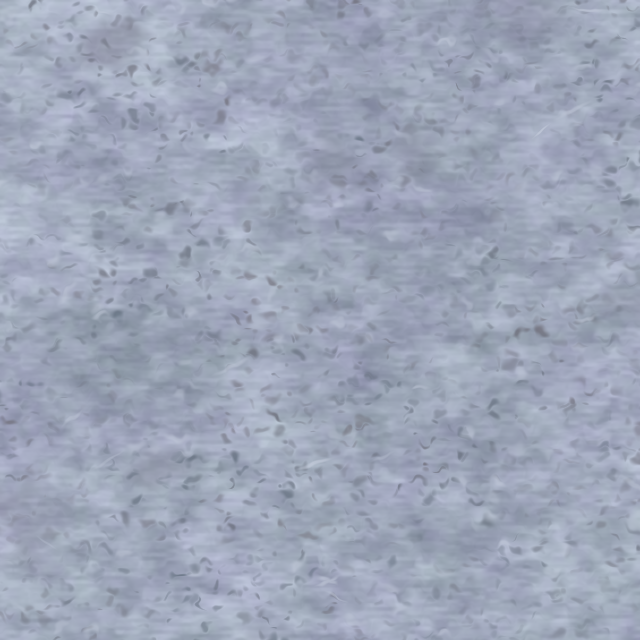
A Shadertoy shader for this texture:

```glsl
#define BASE_COLOR vec3(0.622, 0.655, 0.732)
#define SPECK_COLOR vec3(0.405, 0.425, 0.475)
#define SMUDGE_COLOR vec3(0.47, 0.47, 0.54)
#define CHIP_COLOR vec3(0.77, 0.80, 0.86)
#define CLOUD_CONTRAST 0.15
#define MOTTLE_CONTRAST 0.19
#define STREAK_CONTRAST 0.065
#define TINT_CONTRAST 0.06
#define EDGE_WARP 0.014

// Sine-free hashes
float hash(vec2 p) {
    vec3 q = fract(p.xyx * 0.1031);
    q += dot(q, q.yzx + 33.33);
    return fract((q.x + q.y) * q.z);
}

vec2 hash2(vec2 p) {
    return vec2(hash(p), hash(p + 71.7));
}

float noise(vec2 p) {
    vec2 cell = floor(p), f = fract(p);
    f = f * f * f * (f * (f * 6.0 - 15.0) + 10.0);
    float low = mix(hash(cell), hash(cell + vec2(1, 0)), f.x);
    float high = mix(hash(cell + vec2(0, 1)), hash(cell + vec2(1, 1)), f.x);
    return mix(low, high, f.y);
}

float fbm(vec2 p) {
    float sum = 0.0, amplitude = 0.533;
    for (int i = 0; i < 4; i++) {
        sum += amplitude * noise(p);
        p = mat2(1.6, 0.9, -0.9, 1.6) * p + 17.3;
        amplitude *= 0.5;
    }
    return sum;
}

// Soft ellipses scattered one per cell; radius is in cell units
float flecks(vec2 p, float cells, vec2 radius, float share, float seed) {
    p *= cells;
    vec2 home = floor(p);
    float cover = 0.0;
    for (int y = -1; y <= 1; y++)
    for (int x = -1; x <= 1; x++) {
        vec2 id = home + vec2(x, y);
        vec2 key = id + seed;
        vec2 offset = p - id - hash2(key);
        float angle = (hash(key + 13.1) - 0.5) * 1.3;
        float c = cos(angle), s = sin(angle);
        vec2 size = radius * mix(vec2(0.55), vec2(1.3), hash2(key + 29.3));
        float d = length(mat2(c, -s, s, c) * offset / size);
        float strength = step(hash(key + 47.9), share) * mix(0.35, 1.0, hash(key + 83.2));
        cover = max(cover, strength * (1.0 - smoothstep(0.25, 1.25, d)));
    }
    return cover;
}

void mainImage(out vec4 fragColor, in vec2 fragCoord) {
    vec2 p = fragCoord / iResolution.y;

    // Ragged outlines for everything scattered
    vec2 jitter = vec2(noise(p * 75.0 + 5.0), noise(p * 75.0 + 90.0)) - 0.5;
    vec2 warped = p + EDGE_WARP * jitter;

    // Cloudy stone with fine sideways grain
    float cloud = fbm(p * 5.0 + 3.0) - 0.5;
    float mottle = fbm(warped * vec2(24.0, 36.0) + 40.0) - 0.5;
    float streak = noise(p * vec2(48.0, 165.0)) - 0.5;
    float tone = CLOUD_CONTRAST * cloud + MOTTLE_CONTRAST * mottle + STREAK_CONTRAST * streak;
    vec3 color = BASE_COLOR + tone;

    // Drift between violet and green-grey
    float tint = fbm(p * vec2(9.0, 12.0) + 120.0) - 0.5 + 0.5 * (noise(p * 55.0 + 60.0) - 0.5);
    color += TINT_CONTRAST * tint * vec3(0.15, -0.45, 0.45);

    // Broad smudges
    vec2 drift = vec2(fbm(p * 14.0 + 8.0), fbm(p * 14.0 + 66.0)) - 0.5;
    float smudge = flecks(p + 0.10 * drift, 5.0, vec2(0.34, 0.25), 0.3, 211.0);
    color = mix(color, SMUDGE_COLOR, 0.42 * smudge);

    // Dark specks, gathered in loose clusters
    float cluster = mix(0.45, 1.0, smoothstep(0.35, 0.65, fbm(p * 7.0 + 150.0)));
    float coarse = flecks(warped, 30.0, vec2(0.34, 0.23), 0.42, 307.0);
    float fine = flecks(warped, 52.0, vec2(0.42, 0.26), 0.38, 401.0);
    float speck = max(0.78 * coarse, 0.55 * fine) * cluster;
    float warmth = noise(p * 18.0 + 33.0) - 0.5;
    color = mix(color, SPECK_COLOR + warmth * vec3(0.07, 0.0, -0.02), speck);

    // Pale chips and thin sideways scratches
    float chip = 0.5 * flecks(warped, 26.0, vec2(0.40, 0.22), 0.15, 503.0);
    float scratch = 0.7 * flecks(p + 0.3 * EDGE_WARP * jitter, 14.0, vec2(0.38, 0.05), 0.07, 601.0);
    color = mix(color, CHIP_COLOR, max(chip, scratch));

    fragColor = vec4(color, 1.0);
}
```
